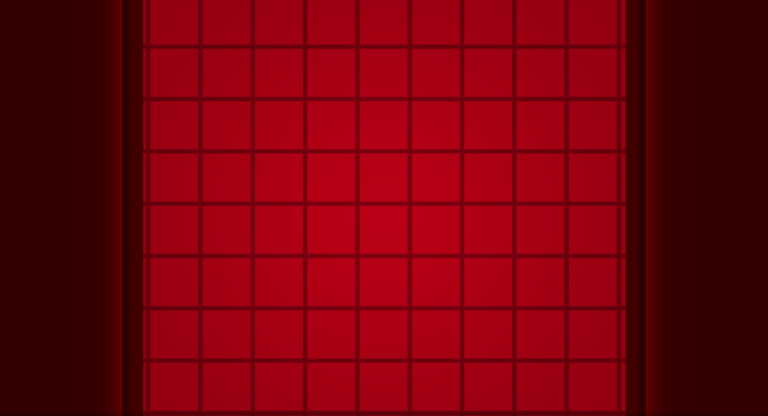
Write a Shadertoy shader that draws this background.

```glsl
const vec3 PANEL_CENTER = vec3(0.725, 0.0, 0.085);
const vec3 PANEL_EDGE   = vec3(0.585, 0.0, 0.065);
const vec3 WALL         = vec3(0.200, 0.0, 0.0);
const vec3 WALL_GLOW    = vec3(0.400, 0.0, 0.0);
const vec3 GUTTER       = vec3(0.250, 0.0, 0.0);
const vec3 GUTTER_EDGE  = vec3(0.150, 0.0, 0.0);

const float PITCH        = 0.1258;
const vec2  GRID_ORIGIN  = vec2(-0.0639, -0.4928);
const float LINE_HALF    = 0.0052;
const float PANEL_MIDDLE = 0.001;
const float PANEL_HALF   = 0.580;
const float WALL_START   = 0.629;

// Coverage of the region where the signed distance is negative
float inside(float dist, float blur) {
    return 1.0 - smoothstep(-blur, blur, dist);
}

// Distance to the nearest line of a square grid
float gridDistance(vec2 p, vec2 origin, float pitch) {
    vec2 cell = abs(fract((p - origin) / pitch + 0.5) - 0.5) * pitch;
    return min(cell.x, cell.y);
}

// Tiles lit from the middle, with darker seams
vec3 tiledPanel(vec2 p, float blur) {
    float falloff = smoothstep(0.0, 0.72, length(p - vec2(0.0, -0.015)));
    vec3 tile = mix(PANEL_CENTER, PANEL_EDGE, falloff);
    float seam = inside(gridDistance(p, GRID_ORIGIN, PITCH) - LINE_HALF, blur);
    return mix(tile, tile * 0.66, seam);
}

// Dark side wall with a red glow along its inner edge
vec3 sideWall(float depth) {
    float glow = exp(-max(depth, 0.0) / 0.024);
    return mix(WALL, WALL_GLOW, glow);
}

// Recessed strip, darkest where it meets the wall
vec3 gutter(float fromWall) {
    return mix(GUTTER_EDGE, GUTTER, smoothstep(0.0, 0.028, fromWall));
}

void mainImage(out vec4 fragColor, in vec2 fragCoord) {
    vec2 p = (fragCoord - 0.5 * iResolution.xy) / iResolution.y;
    float pixel = 1.0 / iResolution.y;
    float side = abs(p.x);

    // Layers from the outside inward
    vec3 color = sideWall(side - WALL_START);
    color = mix(color, gutter(WALL_START - side), inside(side - WALL_START, pixel));
    float panelDist = abs(p.x - PANEL_MIDDLE) - PANEL_HALF;
    color = mix(color, tiledPanel(p, pixel), inside(panelDist, pixel));

    // Shade along the bottom rim
    color *= mix(0.8, 1.0, smoothstep(-0.5, -0.485, p.y));
    fragColor = vec4(color, 1.0);
}
```
